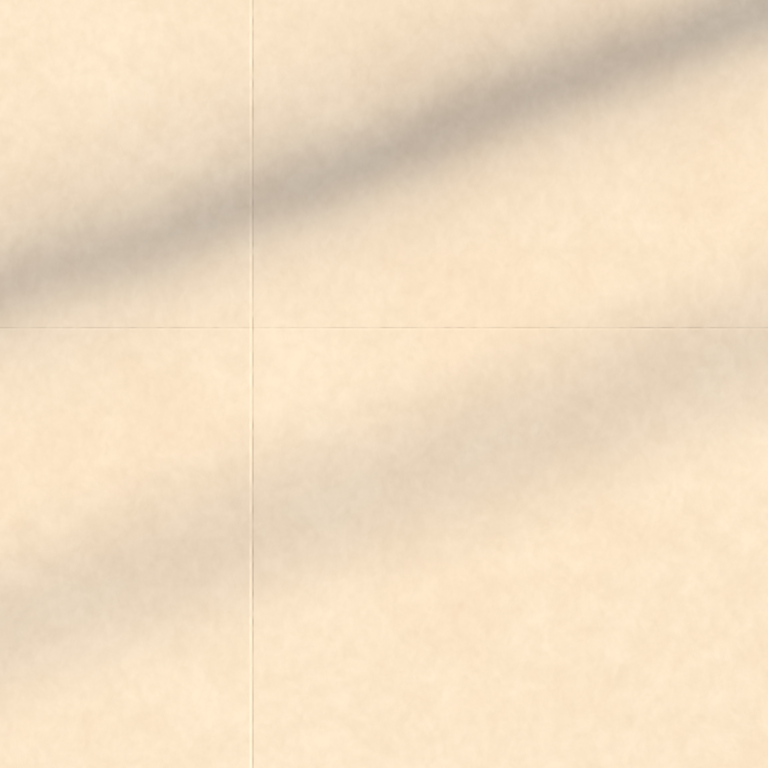
Reproduce this texture procedurally as a WebGL 1 fragment shader.

```glsl
precision highp float;
// Warm plaster wall with two soft diagonal shadows and thin crossing panel seams.
uniform vec2 u_resolution;

float hash(vec2 p) {
  vec3 q = fract(vec3(p.xyx) * 0.1031);
  q += dot(q, q.yzx + 33.33);
  return fract((q.x + q.y) * q.z);
}

float valueNoise(vec2 p) {
  vec2 cell = floor(p);
  vec2 f = fract(p);
  f = f * f * (3.0 - 2.0 * f);
  float low = mix(hash(cell), hash(cell + vec2(1.0, 0.0)), f.x);
  float high = mix(hash(cell + vec2(0.0, 1.0)), hash(cell + vec2(1.0)), f.x);
  return mix(low, high, f.y);
}

// Layered noise, centred near zero.
float fbm(vec2 p) {
  float sum = 0.0;
  float amplitude = 0.5;
  for (int i = 0; i < 5; i++) {
    sum += amplitude * (valueNoise(p) - 0.5);
    p = mat2(1.6, 1.2, -1.2, 1.6) * p + 17.3;
    amplitude *= 0.6;
  }
  return sum;
}

// Signed height above a sloping line.
float heightAbove(vec2 p, float start, float slope) {
  return p.y - start - slope * p.x;
}

// Soft bump with separate widths below and above its centre.
float softBand(float d, float below, float above) {
  float t = d / (d < 0.0 ? below : above);
  return exp(-t * t);
}

// Flat-topped bump with feathered sides.
float broadBand(float d, float halfWidth, float feather) {
  return 1.0 - smoothstep(halfWidth - feather, halfWidth + feather, abs(d));
}

float seamLine(float d, float halfWidth, float pixel) {
  return 1.0 - smoothstep(halfWidth - pixel * 0.5, halfWidth + pixel, abs(d));
}

// Seam strength that fades in and out along its length.
float seamWear(float along, float seed) {
  float patches = valueNoise(vec2(along * 9.0, seed));
  float grain = valueNoise(vec2(along * 110.0, seed + 5.0));
  return (0.4 + 0.7 * patches) * (0.5 + grain);
}

void main() {
  vec2 uv = gl_FragCoord.xy / u_resolution;
  float pixel = 1.0 / min(u_resolution.x, u_resolution.y);

  // Plaster tint: broad clouds, blotches and fine trowelled grain
  vec2 warped = uv + 0.02 * vec2(fbm(uv * 14.0), fbm(uv * 14.0 + 60.0));
  float clouds = fbm(uv * 5.0 + 3.0);
  float mottling = fbm(warped * 34.0 + 41.0);
  float grain = fbm(warped * vec2(120.0, 95.0) + 7.0);
  vec3 color = vec3(0.991, 0.904, 0.787);
  color += clouds * vec3(0.015, 0.032, 0.040);
  color += mottling * vec3(0.026, 0.031, 0.036);
  color += grain * vec3(0.034, 0.035, 0.036);

  // Upper shadow: dark core inside a wider penumbra
  float waver = fbm(uv * 4.5 + 9.0) * 0.03 + mottling * 0.008;
  float upper = heightAbove(uv, 0.620, 0.370) + waver;
  float strength = mix(0.085, 0.125, smoothstep(0.0, 0.6, uv.x));
  float core = softBand(upper, 0.048, 0.052) * strength;
  float penumbra = softBand(upper, 0.105, 0.150) * 0.092;

  // Lower shadow: pale and broad
  float lower = heightAbove(uv, 0.188, 0.367) + waver;
  float veil = broadBand(lower, 0.082, 0.082) * 0.082;
  float shade = core + penumbra + veil;
  color -= shade * vec3(1.06, 0.92, 0.68);

  // Panel seams: bright bevel beside a narrow groove
  float uprightWear = seamWear(uv.y, 2.0);
  float levelWear = seamWear(uv.x, 21.0);
  float groove = seamLine(uv.x - 0.3295, 0.0007, pixel) * 0.085 * uprightWear;
  float bevel = seamLine(uv.x - 0.3262, 0.0010, pixel) * 0.050 * uprightWear;
  groove += seamLine(uv.y - 0.5735, 0.0006, pixel) * 0.065 * levelWear;
  bevel += seamLine(uv.y - 0.5710, 0.0007, pixel) * 0.018 * levelWear;
  color += (bevel - groove) * vec3(1.0, 0.95, 0.85);

  gl_FragColor = vec4(clamp(color, 0.0, 1.0), 1.0);
}
```
